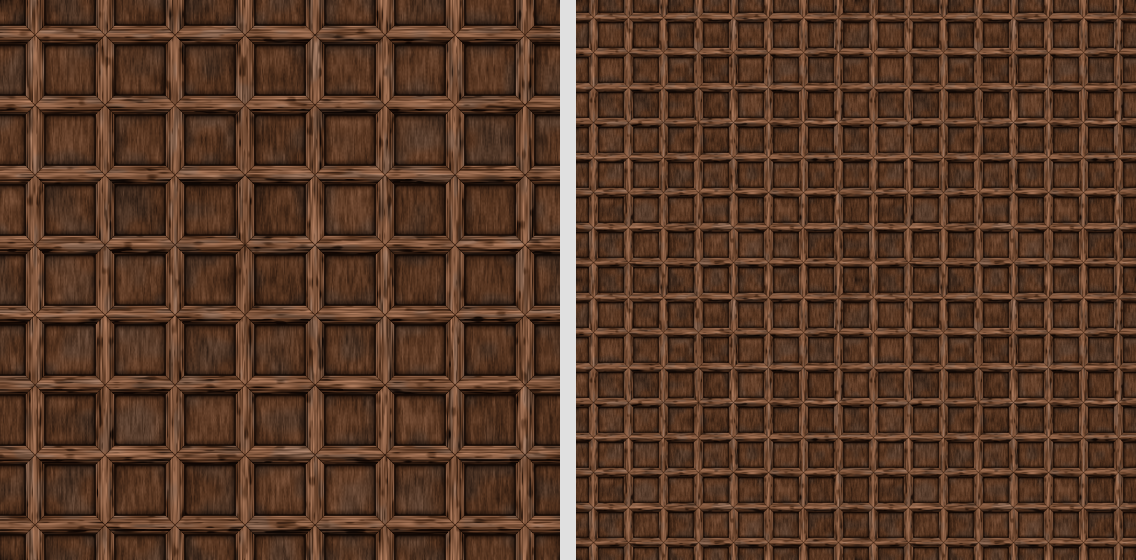
Left, the tile; right, the same tile 2 across and 2 down.
Reproduce this pattern procedurally as a three.js fragment shader.

```glsl
// Coffered wooden panelling: an 8 by 8 grid of dark panels framed by mitred, grooved mouldings.
varying vec2 vUv;

float hash(vec2 p) {
  return fract(sin(dot(p, vec2(127.1, 311.7))) * 43758.5453);
}

// Value noise with a whole number of lattice cells, so it wraps at the edges
float noise(vec2 uv, vec2 count) {
  vec2 x = uv * count;
  vec2 i = floor(x);
  vec2 f = fract(x);
  f = f * f * (3.0 - 2.0 * f);
  vec2 a = mod(i, count);
  vec2 b = mod(i + 1.0, count);
  return mix(mix(hash(a), hash(vec2(b.x, a.y)), f.x),
             mix(hash(vec2(a.x, b.y)), hash(b), f.x), f.y);
}

float roundedBox(vec2 p, vec2 halfSize, float radius) {
  vec2 d = abs(p) - halfSize + radius;
  return length(max(d, 0.0)) + min(max(d.x, d.y), 0.0) - radius;
}

// Stain ramp from near black through brown to worn tan
vec3 wood(float tone) {
  vec3 brown = mix(vec3(0.06, 0.025, 0.01), vec3(0.33, 0.20, 0.12), clamp(tone / 0.4, 0.0, 1.0));
  return mix(brown, vec3(0.68, 0.48, 0.36), clamp((tone - 0.4) / 0.6, 0.0, 1.2));
}

// Recessed panel with fine upright grain and shadowed borders
vec3 panel(vec2 q, vec2 cell) {
  float grain = 0.6 * noise(vUv, vec2(480.0, 64.0)) + 0.4 * noise(vUv, vec2(256.0, 40.0));
  float speck = noise(vUv, vec2(512.0, 256.0)) - 0.5;
  float blotch = noise(vUv, vec2(28.0)) + 0.6 * noise(vUv, vec2(72.0, 56.0)) - 0.8;
  float tone = 0.425 + 0.34 * (grain - 0.5) + 0.08 * speck + 0.15 * blotch + 0.08 * (hash(cell) - 0.5);
  float inside = -roundedBox(q, vec2(0.36), 0.07);
  float shade = 0.5 * smoothstep(-0.005, 0.03, inside) + 0.5 * smoothstep(0.0, 0.11, inside);
  shade *= mix(0.45, 1.0, smoothstep(0.37, 0.31, q.y));
  vec3 color = wood(tone * shade);
  float dull = smoothstep(0.4, 0.9, noise(vUv + 0.5, vec2(24.0)));
  return mix(color, vec3(dot(color, vec3(0.33))), 0.25 * dull);
}

// Moulding: s runs from 0 on the ridge to 1 at the panel
vec3 moulding(vec2 q, float s) {
  bool upright = abs(q.x) > abs(q.y);
  vec2 along = upright ? vUv : vUv.yx + 0.37;
  float light = upright ? 0.15 * sign(q.x) : -sign(q.y);

  // Long streaks, with short dark flecks between them
  float streak = 0.6 * noise(along, vec2(288.0, 24.0)) + 0.4 * noise(along, vec2(448.0, 40.0));
  float fleck = smoothstep(0.62, 0.95, noise(along + 0.13, vec2(256.0, 48.0)));
  float tone = 0.74 + 0.72 * (streak - 0.5) - 0.28 * fleck;

  // Beads and grooves, lit from above
  tone += light * (light > 0.0 ? 0.08 : 0.28) * smoothstep(0.0, 0.5, s);
  tone -= 0.34 * smoothstep(0.12, 0.0, abs(s - 0.50));
  tone -= 0.15 * smoothstep(0.07, 0.0, abs(s - 0.24));
  tone -= 0.16 * smoothstep(0.07, 0.0, abs(s - 0.74));
  tone -= 0.14 * smoothstep(0.4, 0.75, s);
  tone *= 1.0 - 0.95 * smoothstep(light < -0.5 ? 0.64 : 0.82, 0.97, s);

  // Dark mitre joints, strongest where four rails meet
  float joint = smoothstep(0.018, 0.003, abs(abs(q.x) - abs(q.y)));
  tone *= 1.0 - joint * mix(0.55, 0.4, s);
  vec3 color = wood(max(tone, 0.0));
  float wear = smoothstep(0.5, 0.85, noise(along + 0.21, vec2(128.0, 24.0)));
  return mix(color, vec3(dot(color, vec3(0.35))), 0.22 * wear);
}

void main() {
  vec2 p = vUv * 8.0 + 0.5;
  vec2 q = fract(p) - 0.5;
  float fromRidge = 0.5 - max(abs(q.x), abs(q.y));
  vec3 frame = moulding(q, fromRidge / 0.145);
  vec3 field = panel(q, mod(floor(p), 8.0));
  gl_FragColor = vec4(mix(frame, field, smoothstep(0.138, 0.152, fromRidge)), 1.0);
}
```
